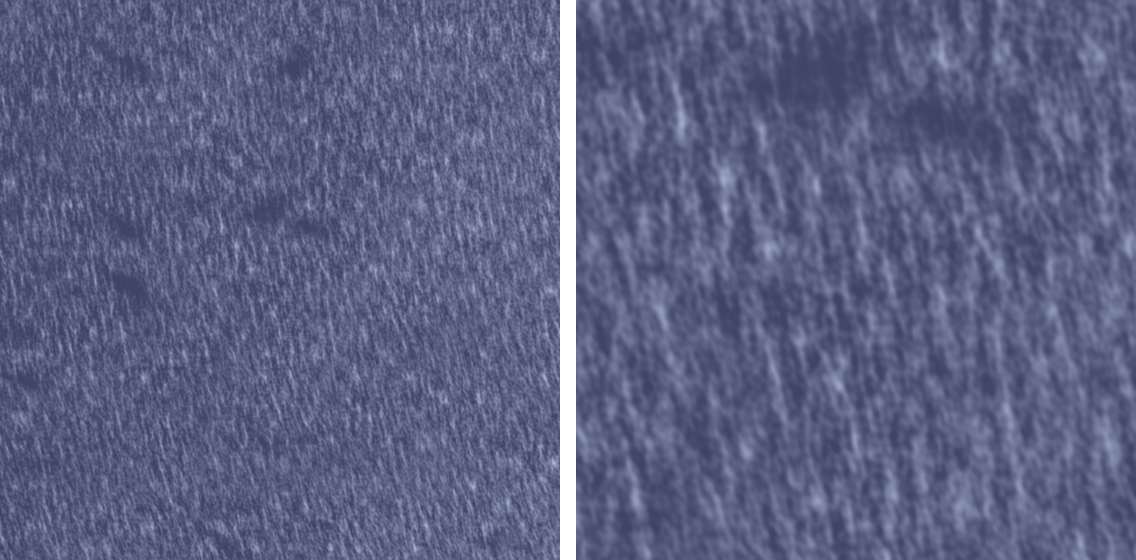
Left, the full canvas; right, a detail of the centre.
Write a WebGL 1 fragment shader that draws this texture.

```glsl
precision highp float;
uniform vec2 u_resolution;

#define SHADE vec3(0.27, 0.285, 0.42)
#define LIGHT vec3(0.49, 0.52, 0.65)
#define BASE_TONE 0.34
#define STREAK_SCALE vec2(104.0, 26.0)
#define FIBRE_SCALE vec2(178.0, 72.0)
#define GRAIN_SCALE vec2(225.0, 165.0)
#define STREAK_DEPTH 0.74
#define FIBRE_DEPTH 0.58
#define GRAIN_DEPTH 0.50
#define CREASE_SCALE 6.0
#define CREASE_DEPTH 0.60

vec2 hash2(vec2 p) {
  vec3 q = fract(p.xyx * vec3(0.1031, 0.1030, 0.0973));
  q += dot(q, q.yzx + 33.33);
  return fract((q.xx + q.yz) * q.zy);
}

float cornerSlope(vec2 cell, vec2 offset) {
  float angle = 6.2832 * hash2(cell).x;
  return dot(vec2(cos(angle), sin(angle)), offset);
}

// Signed gradient noise, about -0.7 to 0.7
float noise(vec2 p) {
  vec2 i = floor(p), f = fract(p);
  vec2 s = f * f * f * (f * (f * 6.0 - 15.0) + 10.0);
  vec2 e = vec2(1.0, 0.0);
  float low = mix(cornerSlope(i, f), cornerSlope(i + e, f - e), s.x);
  float high = mix(cornerSlope(i + e.yx, f - e.yx),
                   cornerSlope(i + e.xx, f - e.xx), s.x);
  return mix(low, high, s.y);
}

float fbm(vec2 p) {
  float sum = 0.0, amp = 1.0;
  for (int i = 0; i < 4; i++) {
    sum += amp * noise(p);
    p = p * 2.03 + 17.3;
    amp *= 0.5;
  }
  return sum;
}

// Soft slanted folds, rarer towards the right
float creases(vec2 p) {
  vec2 q = p * CREASE_SCALE;
  q += 0.16 * vec2(fbm(q * 1.6 + 40.0), fbm(q * 1.6 + 80.0));
  float dark = 0.0;
  for (int y = -1; y <= 1; y++) {
    for (int x = -1; x <= 1; x++) {
      vec2 cell = floor(q) + vec2(float(x), float(y));
      vec2 center = cell + hash2(cell + 50.0);
      vec2 kind = hash2(cell + 91.0);
      vec2 form = hash2(cell + 133.0);
      float chance = 0.62 - 0.5 * center.x / CREASE_SCALE;
      float tilt = mix(0.4, 0.8, form.x);
      float angle = kind.y < 0.7 ? -tilt : 0.7 * tilt;
      vec2 d = q - center;
      vec2 along = vec2(cos(angle), sin(angle));
      float run = dot(d, along) / mix(0.22, 0.38, form.x);
      float width = mix(0.05, 0.11, form.y) * (1.0 + 0.4 * clamp(run, -1.0, 1.0));
      float across = dot(d, vec2(-along.y, along.x)) / width;
      float fold = exp(-run * run - across * across);
      dark = max(dark, step(kind.x, chance) * mix(0.35, 1.0, form.y) * fold);
    }
  }
  return dark;
}

void main() {
  vec2 p = gl_FragCoord.xy / min(u_resolution.x, u_resolution.y);

  // Threads lean a little more towards the bottom
  vec2 thread = p;
  thread.x += 0.27 * p.y - 0.09 * p.y * p.y + 0.006 * noise(p * 5.0);

  // Broad light and folds
  float fold = creases(p);
  float patches = fbm(vec2(p.x * 2.6 - p.y, p.y * 4.5 - p.x) + 7.0);
  float light = 0.24 * (p.x - 0.5) + 0.21 * patches - CREASE_DEPTH * fold;

  // Ribbed weave with bright thread tops
  float streak = noise(thread * STREAK_SCALE + 3.0);
  float fibre = noise(thread * FIBRE_SCALE + 61.0);
  float grain = noise(thread * GRAIN_SCALE + 29.0);
  float peak = max(streak + 0.35 * fibre, 0.0);
  float weave = STREAK_DEPTH * streak + FIBRE_DEPTH * fibre
              + GRAIN_DEPTH * grain + 0.9 * peak * peak;
  weave *= (1.0 + 0.35 * noise(p * 9.0 + 12.0)) * (1.0 - 0.6 * fold);

  // Gentle floor keeps the gaps between threads from going black
  float tone = BASE_TONE + light + weave;
  tone = 0.5 * (tone - 0.12 + sqrt((tone + 0.12) * (tone + 0.12) + 0.03));
  gl_FragColor = vec4(mix(SHADE, LIGHT, tone), 1.0);
}
```
